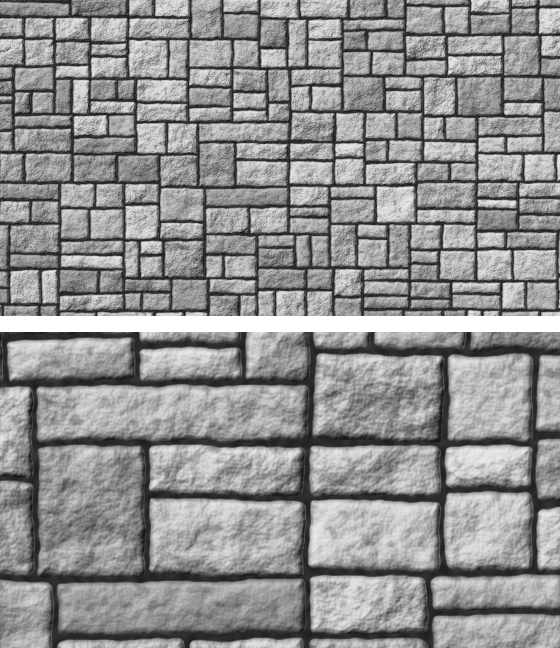
Top: the whole. Bottom: its middle third, enlarged.
Give the GLSL for this texture, as a Shadertoy shader.

```glsl
// Dry-laid wall of rough grey ashlar: interlocked rectangular stones with dark joints.

const vec2  CELL_SIZE   = vec2(0.22, 0.13);  // coarse block, in canvas heights
const float CELL_JITTER = 0.30;
const float JOINT_HALF  = 0.0027;
const float CORNER      = 0.006;
const vec3  LIGHT_DIR   = vec3(-0.46, 0.56, 0.69);

struct Stone { vec2 lo; vec2 hi; vec2 id; };

vec2 hash22(vec2 p) {
    vec3 q = fract(p.xyx * vec3(0.1031, 0.1030, 0.0973));
    q += dot(q, q.yzx + 33.33);
    return fract((q.xx + q.yz) * q.zy);
}

float cornerGrad(vec2 cell, vec2 offset) {
    float angle = 6.2832 * hash22(cell).x;
    return dot(vec2(cos(angle), sin(angle)), offset);
}

float gradientNoise(vec2 p) {
    vec2 i = floor(p), f = p - i;
    vec2 u = f * f * f * (f * (f * 6.0 - 15.0) + 10.0);
    vec2 e = vec2(1.0, 0.0);
    return mix(mix(cornerGrad(i, f), cornerGrad(i + e, f - e), u.x),
               mix(cornerGrad(i + e.yx, f - e.yx), cornerGrad(i + 1.0, f - 1.0), u.x), u.y);
}

// Octaves of equal steepness; the ridged share gives chiselled breaks.
float rockRelief(vec2 p, float ridged) {
    float sum = 0.0, amp = 1.0;
    for (int i = 0; i < 6; i++) {
        float n = gradientNoise(p);
        sum += amp * mix(n, 0.5 - 1.3 * abs(n), ridged);
        p = mat2(1.6, 1.2, -1.2, 1.6) * p + 7.3;
        amp *= 0.5;
        ridged *= 0.7;
    }
    return sum;
}

float jitter(vec2 vertex) {
    return CELL_JITTER * (2.0 * hash22(vertex + 61.0).x - 1.0);
}

// Pinwheel tiling: lattice vertices alternate between horizontal and vertical joints.
Stone coarseBlock(vec2 p) {
    vec2 g = p / CELL_SIZE, base = floor(g);
    Stone block = Stone(base, base + 1.0, base);
    for (int k = 0; k < 9; k++) {
        vec2 c = base + vec2(k % 3, k / 3) - 1.0;
        float a = jitter(c), b = jitter(c + vec2(1, 0));
        float d = jitter(c + vec2(0, 1)), e = jitter(c + 1.0);
        bool even = mod(c.x + c.y, 2.0) < 0.5;
        vec2 lo = c + (even ? vec2(d, a) : vec2(a, b));
        vec2 hi = c + 1.0 + (even ? vec2(b, e) : vec2(e, d));
        if (all(greaterThanEqual(g, lo)) && all(lessThan(g, hi))) block = Stone(lo, hi, c);
    }
    return Stone(block.lo * CELL_SIZE, block.hi * CELL_SIZE, block.id + 40.0);
}

// Cuts a block until each piece is below its own random area limit.
Stone splitBlock(vec2 p, Stone s) {
    for (int k = 0; k < 4; k++) {
        vec2 size = s.hi - s.lo, r = hash22(s.id + 11.7);
        if (size.x * size.y < mix(0.008, 0.020, r.x)) break;
        bool cutAcross = size.x < size.y * mix(0.7, 2.6, hash22(s.id + 29.1).y);
        vec2 axis = cutAcross ? vec2(0, 1) : vec2(1, 0);
        vec2 cut = mix(s.lo, s.hi, mix(0.33, 0.67, r.y));
        bool first = dot(p - cut, axis) < 0.0;
        if (first) s.hi = mix(s.hi, cut, axis);
        else       s.lo = mix(s.lo, cut, axis);
        s.id += first ? vec2(101.3, 37.9) : vec2(53.7, 149.1);
    }
    return s;
}

// Signed distance to the skewed, ragged outline, kept inside the stone's own slot.
float stoneDistance(vec2 p, Stone s) {
    vec2 q = p - 0.5 * (s.lo + s.hi), halfSize = 0.5 * (s.hi - s.lo);
    vec2 slot = abs(q) - halfSize + 0.4 * JOINT_HALF;
    float skew = 0.07 * (hash22(s.id + 3.3).x - 0.5);
    q += skew * vec2(-q.y, q.x);
    q += 0.0035 * vec2(gradientNoise(p * 26.0), gradientNoise(p * 26.0 + 50.0));
    q += 0.0018 * gradientNoise(p * 75.0);
    vec2 d = abs(q) - halfSize + JOINT_HALF + CORNER;
    float outline = length(max(d, 0.0)) + min(max(d.x, d.y), 0.0) - CORNER;
    return max(outline, max(slot.x, slot.y));
}

float stoneHeight(vec2 p, Stone s) {
    vec2 r = hash22(s.id + 5.9), tilt = hash22(s.id + 17.3) - 0.5;
    float pillow = 0.0045 * (1.0 - exp(min(stoneDistance(p, s), 0.0) / 0.005));
    float relief = mix(0.008, 0.014, r.x) * rockRelief(p * 9.0 + s.id * 3.0, 0.8 * r.y);
    return pillow + relief + 0.18 * dot(tilt, p);
}

// Leaves tones below the knee alone and rolls off those above it.
float softShoulder(float tone, float knee) {
    float room = 1.0 - knee;
    return min(tone, knee) + room * (1.0 - exp(-max(tone - knee, 0.0) / room));
}

void mainImage(out vec4 fragColor, in vec2 fragCoord) {
    vec2 p = fragCoord / iResolution.y;
    float pixel = 1.0 / iResolution.y;
    Stone stone = splitBlock(p, coarseBlock(p));
    float dist = stoneDistance(p, stone);

    // Directional light on the relief
    vec2 e = vec2(0.0013, 0.0);
    float h = stoneHeight(p, stone);
    vec2 slope = vec2(stoneHeight(p + e, stone), stoneHeight(p + e.yx, stone)) - h;
    vec3 normal = normalize(vec3(-slope / e.x, 1.0));
    float diffuse = max(dot(normal, LIGHT_DIR) / LIGHT_DIR.z, 0.12);

    // Stone tone, pits and darkened rims
    float albedo = mix(0.53, 0.73, hash22(stone.id + 23.0).y);
    float pits = smoothstep(0.18, 0.5, gradientNoise(p * 62.0));
    float rim = mix(0.68, 1.0, smoothstep(0.0, -0.006, dist));
    float face = softShoulder((0.05 + albedo * diffuse) * rim * (1.0 - 0.2 * pits), 0.75);

    // Shadowed joint
    float joint = 0.16 + 0.08 * gradientNoise(p * 90.0);
    float soft = 0.6 * pixel + 0.0006;
    float cover = smoothstep(soft, -soft, dist);
    fragColor = vec4(vec3(clamp(mix(joint, face, cover), 0.0, 1.0)), 1.0);
}
```
